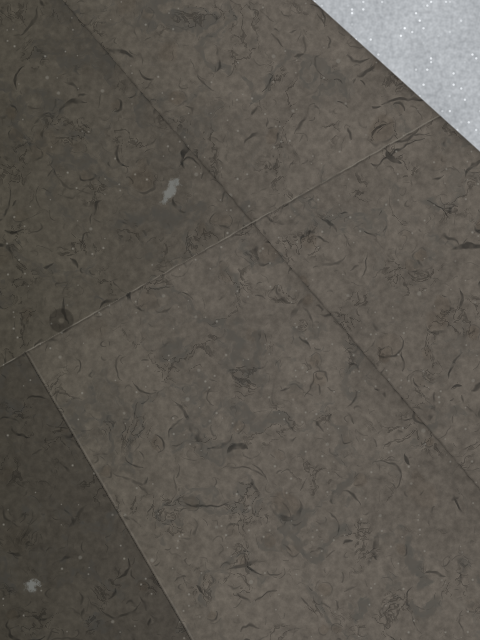
This texture is drawn by a WebGL 2 fragment shader. Its source:

```glsl
#version 300 es
precision highp float;
// Dark fossil limestone slabs meeting at thin joints, with a corner of white packing foam.
uniform vec2 u_resolution;
out vec4 fragColor;

vec2 hash2(vec2 p) {
    vec3 q = fract(vec3(p.xyx) * vec3(0.1031, 0.1030, 0.0973));
    q += dot(q, q.yzx + 33.33);
    return fract((q.xx + q.yz) * q.zy);
}

float gradientNoise(vec2 p) {
    vec2 i = floor(p), f = fract(p), u = f * f * f * (f * (f * 6.0 - 15.0) + 10.0);
    vec4 corner;
    for (int k = 0; k < 4; k++) {
        vec2 o = vec2(k & 1, k >> 1);
        float angle = 6.2832 * hash2(i + o + 90.0).x;
        corner[k] = dot(vec2(cos(angle), sin(angle)), f - o);
    }
    return 1.4 * mix(mix(corner.x, corner.y, u.x), mix(corner.z, corner.w, u.x), u.y);
}

float fbm(vec2 p) {
    float sum = 0.0, gain = 0.55;
    for (int k = 0; k < 5; k++) {
        sum += gain * gradientNoise(p);
        p = mat2(1.6, 1.2, -1.2, 1.6) * p + 7.3;
        gain *= 0.55;
    }
    return sum;
}

// Signed distance to the line a-b, positive on its left
float side(vec2 p, vec2 a, vec2 b) {
    vec2 d = normalize(b - a);
    return d.x * (p.y - a.y) - d.y * (p.x - a.x);
}

float stroke(float d, float halfWidth, float soft) {
    return 1.0 - smoothstep(halfWidth - soft, halfWidth + soft, abs(d));
}

// Tapered shell fragments, one per cell: x = dark rim, y = filled hollow
vec2 shells(vec2 p, float density, float amount, float soft) {
    vec2 g = p * density, cell = floor(g), result = vec2(0.0);
    for (int k = 0; k < 9; k++) {
        vec2 id = cell + vec2(k % 3 - 1, k / 3 - 1);
        vec2 h = hash2(id + 50.0), s = hash2(id + 217.0), t = hash2(id + 431.0);
        if (t.x > amount) continue;
        float turn = 6.2832 * s.x, radius = mix(0.24, 1.7, s.y * s.y);
        vec2 q = mat2(cos(turn), -sin(turn), sin(turn), cos(turn)) * (g - id - h);
        q.x += radius;
        float reach = min(mix(0.2, 0.6, t.y) / radius, 1.7);
        float along = abs(atan(q.y, q.x)) / reach;
        float width = mix(0.016, 0.08, h.x * h.y) * (1.0 - along * along);
        float d = length(q) - radius;
        float rim = (1.0 - smoothstep(-soft, soft, abs(d) - width)) * step(along, 1.0);
        result.x = max(result.x, rim * mix(0.45, 1.0, h.y));
        result.y = max(result.y, step(radius, 0.35) * (1.0 - smoothstep(-0.1, 0.02, d)) * t.y);
    }
    return result;
}

// Pale round grit
float specks(vec2 p, float density, float amount, float soft) {
    vec2 id = floor(p * density), h = hash2(id + 71.0), s = hash2(id + 5.0);
    float d = length(fract(p * density) - 0.25 - 0.5 * h);
    return step(s.x, amount) * (1.0 - smoothstep(-soft, soft, d - mix(0.06, 0.2, s.y)));
}

vec3 foamColor(vec2 p) {
    vec2 id = floor(p * 170.0);
    float glint = smoothstep(0.93, 1.0, hash2(id + 9.0).x);
    glint *= smoothstep(0.5, 0.1, length(fract(p * 170.0) - 0.5));
    float beads = gradientNoise(p * 130.0) + 0.6 * gradientNoise(p * 240.0);
    return vec3(0.7, 0.715, 0.73) + 0.05 * beads + 0.06 * fbm(p * 14.0) + 0.22 * glint;
}

void main() {
    vec2 p = gl_FragCoord.xy / u_resolution.y;
    float px = 1.0 / u_resolution.y;
    float wobble = 0.0009 * gradientNoise(p * 60.0);
    float across = side(p, vec2(0.0, 0.427), vec2(0.684, 0.818)) + wobble;
    float down = side(p, vec2(0.742, 0.245), vec2(0.098, 1.0)) + wobble;
    float lower = side(p, vec2(0.299, 0.0), vec2(0.043, 0.443));
    float foam = side(p, vec2(0.488, 1.0), vec2(0.75, 0.763));
    float above = step(0.0, across), leftLow = step(0.0, lower) * (1.0 - above);

    // Each slab takes its own piece of stone
    vec2 stone = p + vec2(3.0 * above + 5.0 * leftLow, 2.0 * step(0.0, down));
    vec2 warp = vec2(fbm(stone * 9.0), fbm(stone * 9.0 + 40.0));
    vec2 ragged = vec2(gradientNoise(stone * 75.0), gradientNoise(stone * 75.0 + 31.0));
    float cloud = fbm(stone * 7.0 + warp), grain = fbm(stone * 85.0);
    float light = smoothstep(-0.15, 0.5, p.x + 0.12 * p.y - 0.1 * above);
    vec3 color = mix(vec3(0.31, 0.293, 0.255), vec3(0.386, 0.362, 0.332), light);
    color *= 1.0 - 0.07 * above * smoothstep(-0.02, 0.03, down) - 0.2 * leftLow;
    color *= 1.0 + 0.13 * cloud + 0.17 * grain;

    // Grey mineral smudges broken by fine dark veins
    float smudge = smoothstep(0.05, 0.5, fbm(stone * 13.0 + 2.0 * warp + 17.0));
    color = mix(color, vec3(0.27, 0.265, 0.25) * (0.8 + 0.3 * light), 0.5 * smudge * (1.0 + grain));
    float vein = 1.0 - smoothstep(0.0, 0.09, abs(fbm(stone * 24.0 + 1.5 * warp + 60.0)));
    color *= 1.0 - 0.2 * vein * smoothstep(0.05, 0.4, gradientNoise(stone * 17.0 + 8.0));

    // Shells and splinters in three sizes
    vec2 bent = stone + 0.016 * warp + 0.0022 * ragged;
    vec2 large = shells(bent, 13.0, 0.5, 13.0 * px);
    vec2 medium = shells(bent + 11.0, 25.0, 0.6, 25.0 * px);
    vec2 small = shells(bent + 23.0, 48.0, 0.5, 48.0 * px);
    color *= mix(vec3(1.0), vec3(0.91, 0.88, 0.85), 0.6 * max(large.y, medium.y));
    float rims = max(max(large.x, medium.x), small.x * 0.75);
    float patchy = smoothstep(-0.45, 0.25, cloud + 0.5 * ragged.x);
    color = mix(color, color * vec3(0.56, 0.57, 0.58), rims * patchy * (0.85 + 0.5 * grain));
    float grit = max(specks(stone, 120.0, 0.035, 120.0 * px), 0.6 * specks(stone + 4.0, 60.0, 0.02, 60.0 * px));
    color = mix(color, vec3(0.54, 0.53, 0.5), 0.65 * grit);

    // Pale scars and a round stain
    vec2 scar = mat2(0.84, 0.54, -0.54, 0.84) * (p - vec2(0.267, 0.703));
    float chip = length(scar * vec2(1.0, 0.42)) + 0.009 * fbm(p * 80.0);
    chip = min(chip, length((p - vec2(0.05, 0.085)) * vec2(0.75, 1.0)) + 0.009 * fbm(p * 90.0));
    color = mix(color, vec3(0.49, 0.5, 0.49), 0.7 * (1.0 - smoothstep(0.004, 0.011, chip)));
    float stain = length(p - vec2(0.096, 0.499));
    color *= 1.0 - 0.22 * (1.0 - smoothstep(0.017, 0.021, stain)) * smoothstep(0.002, 0.006, stain);

    // Joints: soft shadowed seams and a worn pale line
    float worn = smoothstep(-0.4, 0.3, gradientNoise(p * 45.0) + 0.6 * (p.x - 0.25));
    color *= 1.0 - 0.13 * exp(-abs(down) * 75.0) * (0.4 + 0.6 * step(0.0, down));
    color *= 1.0 - (0.08 + 0.14 * worn) * stroke(down, 0.001, 1.5 * px);
    color *= 1.0 - 0.28 * (1.0 - above) * stroke(lower, 0.001, px);
    color += 0.04 * (1.0 - above) * stroke(lower + 0.003, 0.001, px);
    color *= 1.0 - 0.18 * stroke(across + 0.002, 0.0013, 1.5 * px);
    color = mix(color, vec3(0.52, 0.5, 0.46), (0.15 + 0.5 * worn) * stroke(across, 0.0008, px));

    // Foam sheet with a shadow under its edge
    color *= 1.0 - 0.25 * exp(-abs(foam) * 180.0);
    color = mix(color, foamColor(p), smoothstep(-px, px, foam));
    fragColor = vec4(color, 1.0);
}
```
